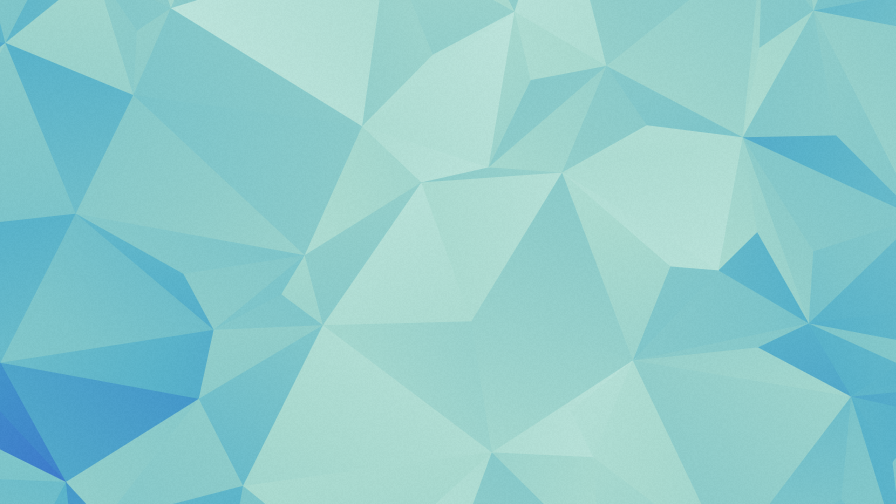
Reproduce this background procedurally as a Shadertoy shader.

```glsl
// Low-poly mosaic of softly graded triangles, pale mint in the middle and blue at the sides.
#define CELLS 3.7          // mesh cells per canvas height
#define JITTER 0.44        // vertex displacement, below 0.5 keeps the mesh valid
#define TILT 0.42          // rotation of the mesh in radians
#define SEED vec2(37.0, 71.0)
#define TONE_BASE 1.05     // tone of the pale middle
#define TONE_SIDE 2.1      // extra tone towards the sides
#define TONE_SPREAD 2.7    // random tone range between triangles
#define SLOPE 0.5          // tone gradient inside a triangle
#define GRAIN 0.018

const vec3 PALETTE[7] = vec3[7](
    vec3(0.74, 0.89, 0.86), vec3(0.66, 0.85, 0.81), vec3(0.56, 0.80, 0.79),
    vec3(0.49, 0.77, 0.79), vec3(0.35, 0.70, 0.79), vec3(0.26, 0.58, 0.79),
    vec3(0.23, 0.43, 0.80));

vec2 hash2(vec2 p) {
    vec3 h = fract(p.xyx * vec3(0.1031, 0.1030, 0.0973));
    h += dot(h, h.yzx + 33.33);
    return fract((h.xx + h.yz) * h.zy);
}

float cross2(vec2 a, vec2 b) { return a.x * b.y - a.y * b.x; }

float edgeDistance(vec2 a, vec2 b, vec2 q) {
    return cross2(b - a, q - a) / max(length(b - a), 1e-4);
}

mat2 meshRotation() {
    float c = cos(TILT), s = sin(TILT);
    return mat2(c, s, -s, c);
}

// Mesh space to canvas fractions
vec2 toCanvas(vec2 g) {
    return g * meshRotation() / CELLS * vec2(iResolution.y / iResolution.x, 1.0);
}

vec2 meshVertex(vec2 id) {
    return id + JITTER * (2.0 * hash2(id + SEED) - 1.0);
}

vec3 toneColor(float tone) {
    tone = clamp(tone, 0.0, 5.99);
    int i = int(tone);
    return mix(PALETTE[i], PALETTE[i + 1], fract(tone));
}

// Broad light: pale centre, blue flanks strongest at mid height, cooler bottom
float broadTone(vec2 uv) {
    float side = smoothstep(0.1, 0.55, abs(uv.x - 0.53));
    float belt = exp(-12.0 * (uv.y - 0.42) * (uv.y - 0.42));
    return TONE_BASE + TONE_SIDE * side * (0.9 + 0.6 * belt)
         + 0.8 * smoothstep(0.4, 0.0, uv.y);
}

// Adds one counter-clockwise facet, weighted by its smoothed coverage
void addFacet(vec2 a, vec2 b, vec2 c, vec2 q, vec2 key, inout vec4 sum) {
    float d = min(edgeDistance(a, b, q), min(edgeDistance(b, c, q), edgeDistance(c, a, q)));
    float cover = clamp(0.5 + d * iResolution.y / CELLS, 0.0, 1.0);
    if (cover <= 0.0) return;
    vec2 middle = (a + b + c) / 3.0;
    vec2 rnd = hash2(key);
    float angle = 6.2832 * rnd.y;
    float tone = broadTone(toCanvas(middle)) + TONE_SPREAD * (rnd.x - 0.5);
    tone = max(tone, 0.45) + SLOPE * dot(q - middle, vec2(cos(angle), sin(angle)));
    sum += cover * vec4(toneColor(tone), 1.0);
}

// Draws a triangle whole or as a fan of three, more often split at the right
void addTriangle(vec2 a, vec2 b, vec2 c, vec2 q, vec2 key, inout vec4 sum) {
    float x = toCanvas((a + b + c) / 3.0).x;
    float chance = mix(0.14, 0.75, smoothstep(0.7, 0.88, x));
    if (hash2(key + 5.7).x > chance) {
        addFacet(a, b, c, q, key, sum);
        return;
    }
    vec3 w = 0.25 + vec3(hash2(key + 9.1), hash2(key + 13.3).x);
    vec2 hub = (a * w.x + b * w.y + c * w.z) / (w.x + w.y + w.z);
    addFacet(a, b, hub, q, key + 17.3, sum);
    addFacet(b, c, hub, q, key + 23.9, sum);
    addFacet(c, a, hub, q, key + 31.1, sum);
}

// Splits a mesh cell along its shorter diagonal that lies inside it
void addCell(vec2 id, vec2 q, inout vec4 sum) {
    vec2 a = meshVertex(id), b = meshVertex(id + vec2(1, 0));
    vec2 c = meshVertex(id + 1.0), d = meshVertex(id + vec2(0, 1));
    vec2 ac = c - a, bd = d - b;
    bool acInside = cross2(ac, b - a) < 0.0 && cross2(ac, d - a) > 0.0;
    bool bdInside = cross2(bd, a - b) > 0.0 && cross2(bd, c - b) < 0.0;
    vec2 key = id + SEED + 40.3;
    if (acInside && (!bdInside || dot(ac, ac) < dot(bd, bd))) {
        addTriangle(a, b, c, q, key, sum);
        addTriangle(a, c, d, q, key + vec2(0.5, 90.0), sum);
    } else {
        addTriangle(a, b, d, q, key, sum);
        addTriangle(b, c, d, q, key + vec2(0.5, 90.0), sum);
    }
}

void mainImage(out vec4 fragColor, in vec2 fragCoord) {
    vec2 p = fragCoord / iResolution.y;
    vec2 q = meshRotation() * p * CELLS;
    vec4 sum = vec4(0.0);
    for (int y = -1; y <= 1; y++)
        for (int x = -1; x <= 1; x++)
            addCell(floor(q) + vec2(x, y), q, sum);
    vec3 color = sum.rgb / max(sum.a, 1e-4);
    color += GRAIN * (hash2(floor(p * 430.0)).x - 0.5);   // fine paper grain
    fragColor = vec4(color, 1.0);
}
```
